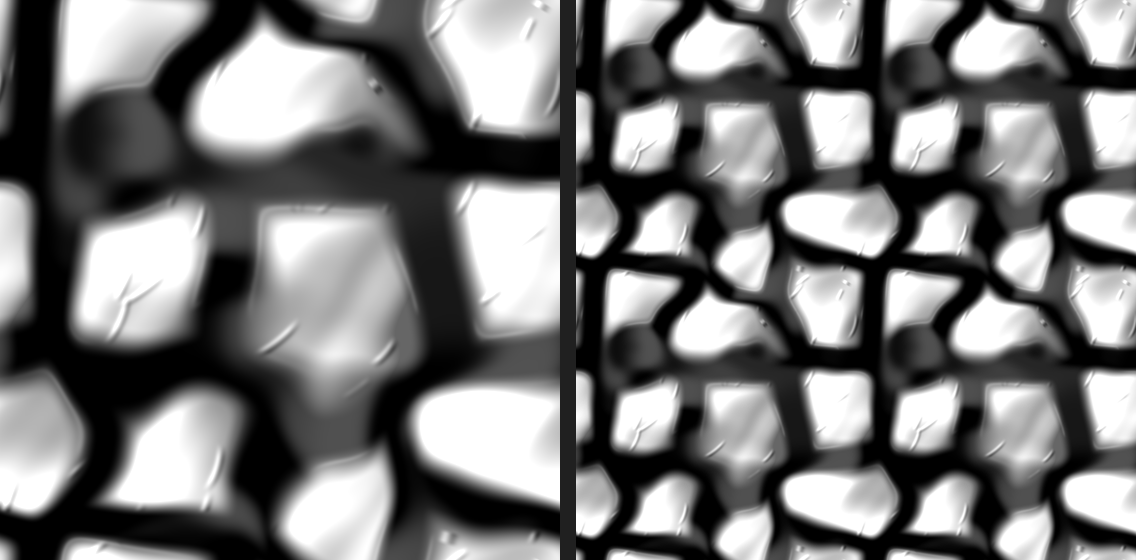
Left: one tile. Right: repeated 2 by 2.
A three.js fragment shader for this texture map:

```glsl
// Tiling height map of worn, scratched stones set in deep dark joints.
varying vec2 vUv;

#define STONES 3.0         // stones per side
#define JITTER 0.85        // irregularity of the stone centres
#define WARP 0.42          // bending of the outlines
#define ROUNDING 28.0      // higher gives sharper corners
#define JOINT_MIN 0.015    // joint inset, in stone cells
#define JOINT_MAX 0.12
#define BEVEL 0.19         // width of the soft stone edge
#define TILT 1.0           // darkening towards the lower right
#define STREAKS 0.6        // contrast of the slanted streaks
#define RUBBLE 0.32        // grey level of the rubble in the joints
#define SCRATCHES 0.24     // contrast of scratches and pits

vec2 hash2(vec2 p) {
  vec3 q = fract(p.xyx * vec3(0.1031, 0.1030, 0.0973));
  q += dot(q, q.yzx + 33.33);
  return fract((q.xx + q.yz) * q.zy);
}

// Value noise that wraps after a whole number of lattice cells
float noise(vec2 p, float period, float seed) {
  vec2 i = floor(p);
  vec2 f = p - i;
  f = f * f * f * (f * (f * 6.0 - 15.0) + 10.0);
  vec2 a = mod(i, period) + seed;
  vec2 b = mod(i + 1.0, period) + seed;
  return mix(mix(hash2(a).x, hash2(vec2(b.x, a.y)).x, f.x),
             mix(hash2(vec2(a.x, b.y)).x, hash2(b).x, f.x), f.y);
}

// Jittered centres; each row is staggered by a part of a cell
vec2 stoneCentre(vec2 cell) {
  vec2 id = mod(cell, STONES);
  float stagger = (id.y + 0.5) / STONES - 0.5;
  return cell + 0.5 + vec2(stagger, 0.0) + JITTER * (hash2(id + 23.0) - 0.5);
}

// Rounded distance to the cell border; also gives the cell and the offset in it
float stoneDistance(vec2 p, out vec2 cell, out vec2 offset) {
  vec2 base = floor(p);
  float nearest = 1e3;
  for (int y = -2; y <= 2; y++)
  for (int x = -2; x <= 2; x++) {
    vec2 c = base + vec2(x, y);
    vec2 r = p - stoneCentre(c);
    if (dot(r, r) < nearest) {
      nearest = dot(r, r);
      cell = c;
      offset = r;
    }
  }
  vec2 centre = stoneCentre(cell);
  float sum = 0.0;
  for (int y = -2; y <= 2; y++)
  for (int x = -2; x <= 2; x++) {
    if (x == 0 && y == 0) continue;
    vec2 other = stoneCentre(cell + vec2(x, y));
    float d = dot(0.5 * (centre + other) - p, normalize(other - centre));
    sum += exp(-ROUNDING * d);
  }
  return -log(sum) / ROUNDING;
}

// Scattered embossed strokes: a light ridge beside a dark groove
float strokes(vec2 uv, float grid, float density, float reach, float width, float seed) {
  vec2 p = uv * grid;
  vec2 base = floor(p);
  float sum = 0.0;
  for (int y = -1; y <= 1; y++)
  for (int x = -1; x <= 1; x++) {
    vec2 c = base + vec2(x, y);
    vec2 id = mod(c, grid) + seed;
    vec2 place = hash2(id);
    vec2 kind = hash2(id + 41.0);
    vec2 shape = hash2(id + 83.0);
    float angle = 0.95 + 0.7 * (kind.y - 0.5);
    vec2 dir = vec2(cos(angle), sin(angle));
    vec2 o = p - c - place;
    float along = dot(o, dir);
    float across = dot(o, vec2(dir.y, -dir.x)) + (shape.x - 0.5) * along * along;
    float len = reach * mix(0.55, 1.3, shape.y);
    float ridge = exp(-pow(abs(across / width), 2.0));
    float groove = exp(-pow(abs(across / width - 1.8), 2.0));
    float fade = 1.0 - smoothstep(0.35 * len, len, abs(along));
    sum += step(kind.x, density) * fade * (ridge - 0.8 * groove);
  }
  return sum;
}

void main() {
  vec2 uv = vUv;

  // Stone outlines, crisper on the lower right
  vec2 bend = vec2(noise(uv * 5.0, 5.0, 3.0), noise(uv * 5.0, 5.0, 29.0)) - 0.5;
  vec2 cell, offset;
  float d = stoneDistance(uv * STONES + WARP * bend, cell, offset);
  float inset = mix(JOINT_MIN, JOINT_MAX, hash2(mod(cell, STONES) + 57.0).x);
  float side = dot(offset, vec2(0.9, -0.35));
  float bevel = BEVEL * mix(1.25, 0.7, smoothstep(-0.3, 0.3, side));
  float body = smoothstep(inset, inset + bevel, d);

  // Tilted, streaky faces, overexposed on the upper left
  vec2 slanted = vec2(12.0 * uv.x - 8.0 * uv.y, 4.0 * uv.y) + bend;
  float streak = noise(slanted, 4.0, 61.0) - 0.5;
  float cloud = noise(uv * 7.0 + bend, 7.0, 97.0) - 0.5;
  float face = 0.95 - TILT * side + STREAKS * streak + 0.6 * cloud;
  float height = body * max(face, 0.4);

  // Soft rubble in parts of the joints
  float patches = noise(uv * 6.0 + 2.0 * bend, 6.0, 131.0);
  float rubble = RUBBLE * smoothstep(0.5, 0.9, patches);
  height += rubble * (1.0 - body);

  // Thin worn rims, scratches and pits
  float rim = exp(-pow(abs((d - inset - 0.07) / 0.014), 2.0));
  height += 0.13 * rim * smoothstep(0.45, 0.75, noise(uv * 8.0, 8.0, 151.0));
  float marks = strokes(uv, 9.0, 0.5, 0.42, 0.045, 173.0)
              + strokes(uv, 6.0, 0.5, 0.08, 0.05, 211.0);
  height += SCRATCHES * marks * smoothstep(0.05, 0.5, body);

  gl_FragColor = vec4(vec3(clamp(height, 0.0, 1.0)), 1.0);
}
```
